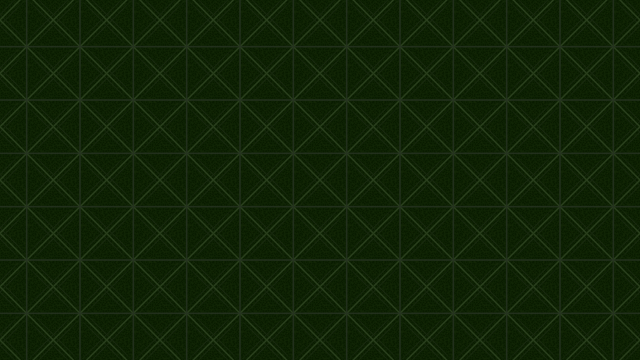
A WebGL 1 fragment shader for this pattern:

```glsl
precision highp float;

uniform vec2 u_resolution;

const float TILES_DOWN = 6.75;
const float GRAIN_CELLS = 26.0;      // grain cells along one tile
const float GRID_HALF = 0.015;       // half widths, in tiles
const float DIAGONAL_HALF = 0.014;
const float SIDE_HALF = 0.008;
const float SIDE_OFFSET = 0.072;
const float STITCH_OFFSET = 0.19;
const float STITCH_COUNT = 22.0;

const vec3 DARK_GREEN = vec3(0.035, 0.105, 0.0);
const vec3 BASE_GREEN = vec3(0.050, 0.130, 0.010);
const vec3 PALE_GREEN = vec3(0.075, 0.152, 0.022);
const vec3 GRID_COLOR = vec3(0.145, 0.195, 0.125);
const vec3 DIAGONAL_COLOR = vec3(0.165, 0.250, 0.115);
const vec3 SIDE_COLOR = vec3(0.120, 0.180, 0.085);
const vec3 STITCH_COLOR = vec3(0.105, 0.160, 0.030);

vec2 hash2(vec2 p) {
  vec2 q = vec2(dot(p, vec2(127.1, 311.7)), dot(p, vec2(269.5, 183.3)));
  return fract(sin(q) * 4375.85);
}

// Distance to the nearest feature point, wrapping at the tile edge
float cellular(vec2 p, float period) {
  vec2 cell = floor(p);
  vec2 local = fract(p);
  float nearest = 2.0;
  for (int j = -1; j <= 1; j++) {
    for (int i = -1; i <= 1; i++) {
      vec2 offset = vec2(float(i), float(j));
      vec2 feature = offset + hash2(mod(cell + offset, period));
      nearest = min(nearest, length(feature - local));
    }
  }
  return nearest;
}

// Antialiased coverage of a line at the given distance
float line(float dist, float halfWidth, float pixel) {
  return clamp((halfWidth - abs(dist)) / pixel + 0.5, 0.0, 1.0);
}

void main() {
  float pixel = TILES_DOWN / u_resolution.y;
  vec2 p = (gl_FragCoord.xy - 0.5 * u_resolution) * pixel;
  vec2 tile = fract(p + 0.5);
  vec2 q = tile - 0.5;
  vec2 diagonal = vec2(q.x + q.y, q.x - q.y) * 0.70711;
  vec2 across = abs(diagonal);

  // Grained ground
  float grain = cellular(tile * GRAIN_CELLS, GRAIN_CELLS);
  vec3 color = mix(DARK_GREEN, BASE_GREEN, smoothstep(0.15, 0.42, grain));
  color = mix(color, PALE_GREEN, 0.7 * smoothstep(0.5, 0.8, grain));

  // Dashed stitches beside the diagonals
  vec2 dash = 0.5 + 0.5 * cos(6.28318 * STITCH_COUNT * diagonal.yx);
  vec2 stitch = dash * vec2(
    line(across.x - STITCH_OFFSET, SIDE_HALF, pixel),
    line(across.y - STITCH_OFFSET, SIDE_HALF, pixel));
  color = mix(color, STITCH_COLOR, 0.45 * max(stitch.x, stitch.y));

  // Thin side lines, fading toward the tile corners
  vec2 fade = 1.0 - 0.6 * smoothstep(0.3, 0.6, across.yx);
  vec2 side = fade * vec2(
    line(across.x - SIDE_OFFSET, SIDE_HALF, pixel),
    line(across.y - SIDE_OFFSET, SIDE_HALF, pixel));
  color = mix(color, SIDE_COLOR, 0.75 * max(side.x, side.y));

  // Main diagonals
  float crossing = line(min(across.x, across.y), DIAGONAL_HALF, pixel);
  color = mix(color, DIAGONAL_COLOR, 0.95 * crossing);

  // Square grid
  vec2 toEdge = 0.5 - abs(q);
  float grid = line(min(toEdge.x, toEdge.y), GRID_HALF, pixel);
  color = mix(color, GRID_COLOR, 0.85 * grid);

  gl_FragColor = vec4(color, 1.0);
}
```
